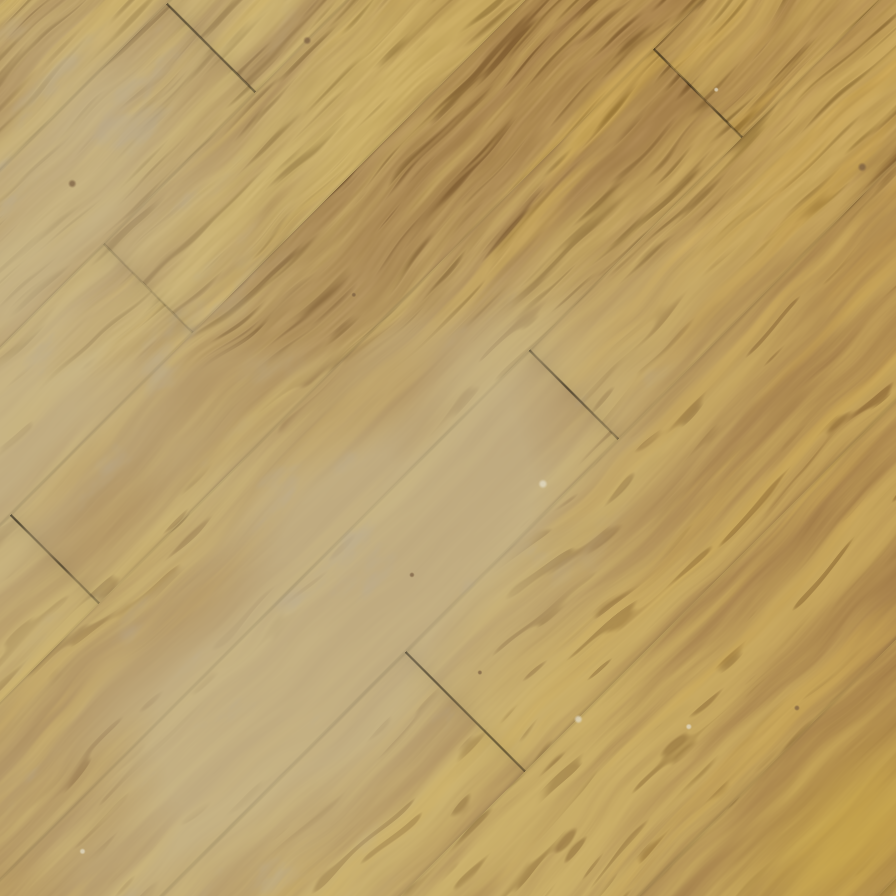
This texture is drawn by a three.js fragment shader. Its source:

```glsl
// Worn oak floor: staggered planks running diagonally up to the right.
// Stretched value noise forms the grain, crisp above and soft below,
// with butt joints, pale scuffed haze and a few scattered specks on top.
varying vec2 vUv;

float hash(vec2 p) {
  vec3 q = fract(vec3(p.xyx) * 0.1031);
  q += dot(q, q.yzx + 33.33);
  return fract((q.x + q.y) * q.z);
}

float noise(vec2 p) {
  vec2 i = floor(p), f = fract(p);
  f = f * f * (3.0 - 2.0 * f);
  return mix(mix(hash(i), hash(i + vec2(1.0, 0.0)), f.x),
             mix(hash(i + vec2(0.0, 1.0)), hash(i + vec2(1.0, 1.0)), f.x), f.y);
}

float fbm(vec2 p) {
  float sum = 0.0, gain = 0.53;
  for (int i = 0; i < 4; i++) {
    sum += gain * noise(p);
    p = p * 2.03 + 17.3;
    gain *= 0.5;
  }
  return sum;
}

// Soft elliptical patch, longer along the grain
float patchAt(vec2 p, vec2 center, float size) {
  vec2 d = p - center;
  vec2 r = vec2((d.x + d.y) * 0.5, d.x - d.y) / size;
  return exp(-dot(r, r));
}

void main() {
  vec2 p = vUv;
  float along = p.x + p.y - 1.0;
  float across = p.x + 1.0 - p.y;

  // Rows widen slightly towards the lower right
  float row = 5.05 * (across - 0.19) - 1.3 * max(across - 1.18, 0.0);
  float rowId = floor(row);
  float edge = min(fract(row), 1.0 - fract(row)) * 0.14;

  // Staggered butt joints, one per plank length
  float q = rowId - 4.0;
  float boardLength = 1.69;
  float start = along - (0.2 - 0.475 * q + 0.0038 * q * (q * q - 1.0));
  float boardId = floor(start / boardLength);
  float joint = abs(mod(start + boardLength * 0.5, boardLength) - boardLength * 0.5) * 0.707;
  float tone = hash(vec2(rowId, boardId) + 41.0);
  vec2 seed = vec2(tone * 19.0, tone * 7.0);

  // Crisp grain in the upper part, ending in a ragged border
  float ragged = 0.035 * (noise(vec2(along * 4.0, across * 42.0)) - 0.5);
  float crisp = smoothstep(-0.015, 0.025, p.y - 0.585 - 0.2 * p.x * p.x + ragged);

  // Grain: broad streaks, finer fibres, then thin pores
  float bend = 0.045 * (noise(vec2(along * 3.5, across * 5.0) + seed) - 0.5)
             + 0.012 * (noise(vec2(along * 11.0, across * 14.0)) - 0.5);
  float lane = across + bend;
  float streaks = fbm(vec2(along * 1.5, lane * 15.0) + seed);
  float fibres = fbm(vec2(along * 4.0, lane * 52.0) + seed);
  float pores = noise(vec2(along * 8.0, lane * 125.0) + seed);
  float hair = noise(vec2(along * 17.0, lane * 210.0) + seed);

  float shade = 0.6 * streaks + 0.4 * fibres + 0.12 * (tone - 0.5);
  vec3 color = mix(vec3(0.67, 0.535, 0.325), vec3(0.80, 0.69, 0.40),
                   smoothstep(0.27, 0.73, shade));

  // Yellow veins, and dark fibre lines where the grain is crisp
  float vein = smoothstep(0.57, 0.78, fbm(vec2(along * 2.2, lane * 26.0) + seed + 9.0));
  color = mix(color, vec3(0.83, 0.70, 0.36), vein * mix(0.4, 0.6, crisp));
  float lines = smoothstep(0.56, 0.88, 0.65 * pores + 0.35 * hair);
  color -= vec3(0.20, 0.20, 0.16) * lines * mix(0.12, 0.85, crisp);
  color += 0.055 * (hair - 0.5) * mix(0.3, 1.0, crisp);

  // Short dark ticks of open grain in the soft part
  float tick = smoothstep(0.70, 0.88, noise(vec2(along * 13.0, lane * 95.0) + 5.0));
  tick *= smoothstep(0.48, 0.62, streaks) * (1.0 - crisp);
  color -= vec3(0.13, 0.14, 0.10) * tick;

  // Warmer wood at the upper right and a golden lower right corner
  color *= mix(vec3(1.0), vec3(0.97, 0.935, 0.90), smoothstep(0.5, 1.1, p.x + 0.25 * p.y));
  color = mix(color, vec3(0.80, 0.67, 0.27), 0.55 * patchAt(p, vec2(0.95, 0.07), 0.11));

  // Scuffed haze with cloudy, streaked strength
  float haze = 0.75 * patchAt(p, vec2(0.49, 0.45), 0.21)
             + 0.6 * patchAt(p, vec2(0.29, 0.19), 0.18)
             + 0.55 * patchAt(p, vec2(0.03, 0.53), 0.22)
             + 0.65 * patchAt(p, vec2(0.06, 0.83), 0.22)
             + 0.22 * smoothstep(1.0, 0.2, p.x) * (1.0 - crisp);
  float cloud = 0.6 * noise(p * 9.0) + 0.4 * noise(vec2(along * 7.0, across * 28.0));
  haze = clamp(haze * (0.55 + 0.7 * cloud), 0.0, 0.75);
  color = mix(color, vec3(0.78, 0.715, 0.56), haze);
  float scuff = smoothstep(0.62, 0.85, fbm(vec2(along * 9.0, across * 20.0) + 3.0));
  color = mix(color, vec3(0.72, 0.67, 0.59), 0.4 * scuff * smoothstep(0.1, 0.5, haze));

  // Seams: faint long edges, clearer butt joints with a worn outline
  float wear = 0.35 + 0.65 * noise(vec2(along * 9.0, across * 30.0));
  color *= 1.0 - 0.10 * wear * (1.0 - smoothstep(0.0005, 0.003, edge));
  float jointGap = 1.0 - smoothstep(0.0004, 0.0021, joint);
  float jointWear = rowId == 1.0 ? 0.15 : 0.55;
  color *= 1.0 - jointWear * wear * jointGap;
  color *= 1.0 - 0.04 * exp(-joint * 90.0);

  // Scattered pale chips and dark dots, one at most per cell
  vec2 cell = floor(p * 7.0);
  vec2 spot = 0.2 + 0.6 * vec2(hash(cell + 11.0), hash(cell + 27.0));
  float radius = 0.0018 + 0.0025 * hash(cell + 53.0);
  float speck = 1.0 - smoothstep(radius * 0.4, radius * 1.4, length(fract(p * 7.0) - spot) / 7.0);
  float kind = hash(cell + 71.0);
  color = mix(color, vec3(0.88, 0.85, 0.76), 0.8 * speck * step(0.80, kind));
  color = mix(color, vec3(0.47, 0.36, 0.25), 0.7 * speck * step(kind, 0.10));

  gl_FragColor = vec4(clamp(color, 0.0, 1.0), 1.0);
}
```
